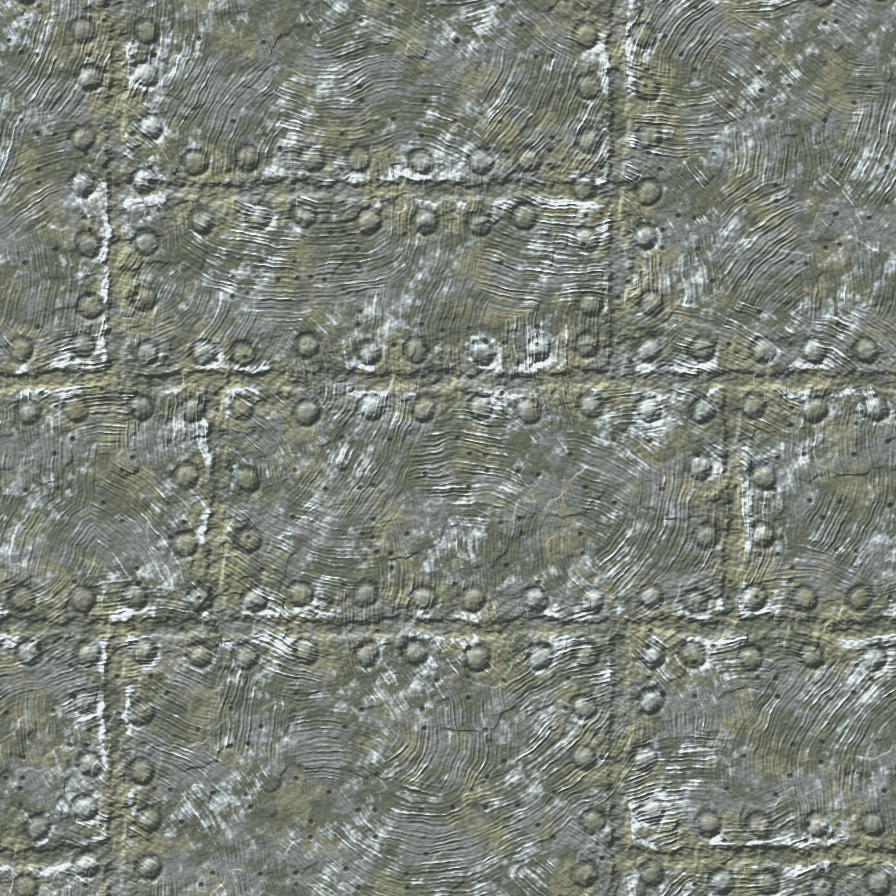
Write a WebGL 1 fragment shader that draws this texture.

```glsl
precision highp float;

uniform vec2 u_resolution;

const vec3 SHADOW = vec3(0.19, 0.21, 0.20);
const vec3 OLIVE = vec3(0.40, 0.42, 0.37);
const vec3 GREY = vec3(0.49, 0.51, 0.50);
const vec3 CRUST = vec3(0.54, 0.54, 0.44);
const vec3 WORN = vec3(0.62, 0.66, 0.66);
const vec3 CHALK = vec3(0.84, 0.87, 0.88);
const vec2 LIGHT = vec2(-0.5, 0.86);
const float TAU = 6.28319;
const float PATCHES = 9.0;          // combed patches across
const float STROKE_RATE = 86.0;     // stroke phase per patch width
const float PIT_CELLS = 56.0;
const float SEAM_WIDTH = 0.011;     // half width of a groove
const float RIVET_PITCH = 0.0625;
const float RIVET_OFFSET = 0.033;   // from seam to rivet row
const float RIVET_RADIUS = 0.0118;
const float SLOPE_STEP = 0.0010;

vec2 hash2(vec2 p) {
  return fract(sin(vec2(dot(p, vec2(127.1, 311.7)), dot(p, vec2(269.5, 183.3)))) * 43758.5);
}

vec2 wrap(vec2 d) { return d - floor(d + 0.5); }

// Tiling layered sines, each bent by the sum before it
float grain(vec2 p, float freq) {
  float sum = 0.0, amp = 0.5, turn = freq;
  for (int i = 0; i < 6; i++) {
    vec2 wave = floor(freq * vec2(cos(turn), sin(turn)) + 0.5);
    sum += amp * sin(TAU * dot(wave, p) + 2.2 * sum + turn);
    amp *= 0.8;
    freq *= 1.4;
    turn += 2.4;
  }
  return sum;
}

// Sharp-crested wave from -1 to 1
float ridge(float phase) { return 1.0 - 2.0 * abs(sin(0.5 * phase)); }

// Arced brush strokes, one direction per cellular patch
float combed(vec2 p, float wobble) {
  vec2 g = p * PATCHES, base = floor(g);
  float sum = 0.0, total = 0.0;
  for (int j = -1; j <= 1; j++)
    for (int i = -1; i <= 1; i++) {
      vec2 cell = base + vec2(float(i), float(j));
      vec2 id = mod(cell, PATCHES);
      vec2 site = hash2(id), style = hash2(id + 17.3);
      vec2 away = g - cell - site;
      float angle = TAU * style.x;
      float radius = length(away - (0.9 + 1.5 * style.y) * vec2(cos(angle), sin(angle))) + wobble;
      float phase = radius * STROKE_RATE;
      float weight = exp(-14.0 * dot(away, away));
      float stroke = 0.5 * ridge(phase) + 0.45 * ridge(1.73 * phase + angle) + 0.4 * sin(0.43 * phase);
      sum += weight * stroke * (0.6 + 0.6 * site.x);
      total += weight;
    }
  return sum / total;
}

// Depth of sparse round pits
float pits(vec2 p) {
  vec2 g = p * PIT_CELLS, id = mod(floor(g), PIT_CELLS);
  vec2 site = 0.3 + 0.4 * hash2(id);
  float present = step(0.87, hash2(id + 5.7).x);
  return present * (1.0 - smoothstep(0.05, 0.24, length(fract(g) - site)));
}

// Keeps the nearest seam distance and the nearest rivet (distance, seed)
void addSeam(vec2 p, vec2 centre, float halfLength, bool upright, inout float seam, inout vec2 rivet) {
  vec2 q = wrap(p - centre);
  q = upright ? q.yx : q;
  seam = min(seam, length(vec2(max(abs(q.x) - halfLength, 0.0), q.y)));
  float pitch = 2.0 * halfLength / floor(2.0 * halfLength / RIVET_PITCH + 0.5);
  float index = floor(q.x / pitch + halfLength / pitch);
  float along = (index + 0.5) * pitch - halfLength;
  float side = q.y < 0.0 ? -1.0 : 1.0;
  vec2 seed = hash2(centre * 31.0 + vec2(index, side * 3.0));
  vec2 spot = vec2(along, side * RIVET_OFFSET) + (seed - 0.5) * vec2(0.02, 0.009);
  bool fits = halfLength > 0.49 || abs(along) < halfLength - 0.06;
  float d = length(q - spot);
  if (fits && d < rivet.x) rivet = vec2(d, seed.x);
}

// Surface height; parts = stroke, seam distance, rivet distance, rivet seed
float relief(vec2 p, out vec4 parts) {
  float bend = grain(p, 5.0), chip = grain(p, 13.0), rough = grain(p, 30.0), seam = 1.0;
  vec2 rivet = vec2(1.0, 0.0);
  vec2 s = p + 0.002 * sin(TAU * (p.yx * vec2(5.0, 7.0) + 2.0 * p));
  for (int i = 0; i < 2; i++) {
    float k = float(i);
    addSeam(s, vec2(0.5, mix(0.30, 0.576, k)), 0.5, false, seam, rivet);
    addSeam(s, vec2(mix(0.13, 0.69, k), 0.938), 0.362, true, seam, rivet);
    addSeam(s, vec2(mix(0.243, 0.818, k), 0.438), 0.138, true, seam, rivet);
    addSeam(s, mix(vec2(0.408, 0.788), vec2(0.917, 0.045), k), mix(0.277, 0.212, k), false, seam, rivet);
  }
  seam += 0.0028 * chip + 0.001 * rough;
  rivet.x += 0.0008 * chip;
  float stroke = combed(p, 0.03 * bend + 0.012 * chip) * mix(0.45, 1.15, smoothstep(-0.7, 0.5, chip));
  parts = vec4(stroke, seam, rivet);
  float nearSeam = 1.0 - smoothstep(0.02, 0.07, seam);
  float dome = 1.0 - smoothstep(0.25 * RIVET_RADIUS, RIVET_RADIUS, rivet.x);
  float moat = (rivet.x - 1.2 * RIVET_RADIUS) / 0.003;
  float h = 0.0012 * stroke * (1.0 - 0.75 * dome) * smoothstep(-0.01, 0.02, seam);
  h += 0.0022 * smoothstep(0.25, 0.6, bend + 0.4 * chip);
  h += (0.0007 + 0.0008 * nearSeam) * (1.0 - 0.6 * dome) * rough;
  h += 0.0016 * nearSeam * smoothstep(-0.1, 0.3, chip);
  h -= 0.005 * (1.0 - smoothstep(0.3 * SEAM_WIDTH, 1.1 * SEAM_WIDTH, seam));
  h += (0.003 + 0.002 * rivet.y) * dome - 0.0025 * exp(-moat * moat);
  return h - 0.002 * pits(p);
}

void main() {
  vec2 p = gl_FragCoord.xy / u_resolution;
  vec4 parts, unused;
  float h = relief(p, parts);
  vec2 slope = vec2(relief(p + vec2(SLOPE_STEP, 0.0), unused), relief(p + vec2(0.0, SLOPE_STEP), unused)) - h;
  float lit = clamp(-dot(slope, LIGHT) / SLOPE_STEP, -1.3, 1.3);

  // Wear masks
  float stain = grain(p, 6.0), speck = grain(p, 34.0);
  float seam = parts.y, rivet = parts.z;
  float nearSeam = 1.0 - smoothstep(0.02, 0.08, seam);
  float groove = 1.0 - smoothstep(0.7 * SEAM_WIDTH, 1.2 * SEAM_WIDTH, seam);
  float lip = (1.0 - groove) * (1.0 - smoothstep(0.013, 0.024, seam)) * smoothstep(-0.2, 0.5, stain);
  float halo = (1.0 - smoothstep(0.014, 0.026, rivet)) * smoothstep(0.5, 0.9, parts.w);
  float pale = 0.36 * stain + 0.4 * parts.x + 0.36 * speck + 0.7 * lip + 0.45 * halo - 0.6 * groove;

  // Layers of colour
  vec3 color = mix(OLIVE, GREY, smoothstep(-0.6, 0.6, grain(p, 8.0) + 0.5 * speck));
  float crust = grain(p, 7.0) + 0.5 * nearSeam + 0.4 * speck;
  color = mix(color, CRUST, 0.75 * smoothstep(0.2, 1.0, crust));
  color = mix(color, WORN, smoothstep(0.0, 0.5, pale));
  color = mix(color, CHALK, smoothstep(0.35, 0.85, pale));
  float head = 1.0 - smoothstep(0.75 * RIVET_RADIUS, RIVET_RADIUS, rivet);
  color = mix(color, mix(CRUST, WORN, parts.w), 0.5 * head);

  // Slope lighting and grime
  color *= 1.0 + 0.42 * max(lit, 0.0);
  float rim = exp(-pow((rivet - 1.1 * RIVET_RADIUS) / 0.003, 2.0));
  float grime = 0.8 * max(-lit, 0.0) + 0.4 * rim + 0.6 * pits(p);
  color = mix(color, SHADOW, clamp(grime, 0.0, 0.88));
  gl_FragColor = vec4(min(color, vec3(0.93, 0.95, 0.95)), 1.0);
}
```
